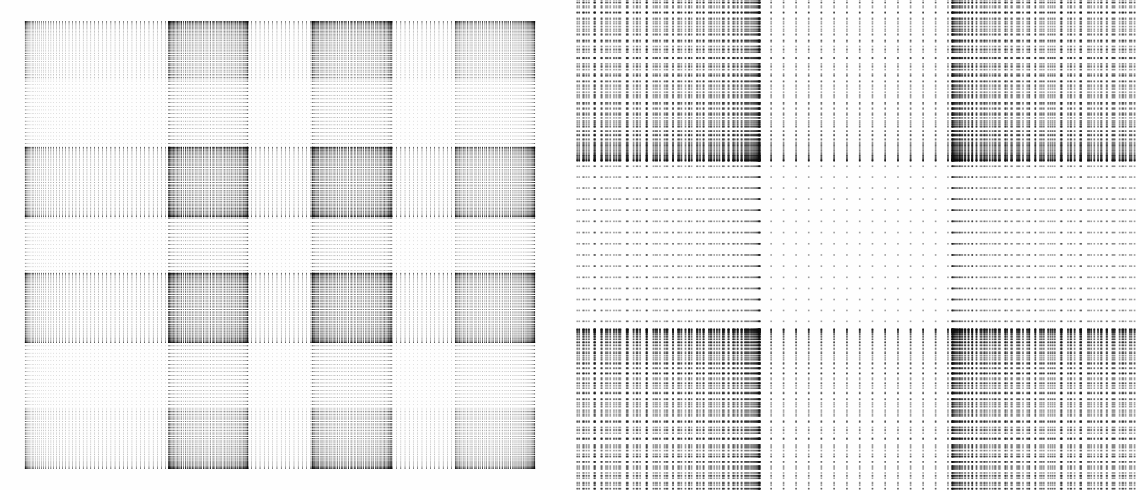
Left, the full canvas; right, a detail of the centre.
Give the GLSL for this pattern, as a Shadertoy shader.

```glsl
#define PERIOD vec2(0.2927, 0.2567)   // plaid repeat, in canvas heights
#define SWING 3.15                    // strength of the back-and-forth sweep
#define STEP 0.045                    // phase between neighbouring dots
#define X_PHASES vec2(-8.177, 10.673) // first and last phase across
#define Y_PHASES vec2(-10.03, 10.03)  // first and last phase down
#define DOT 0.00104                   // dot width
#define INK_DENSITY 0.5
#define PAPER vec3(0.995)
#define INK vec3(0.03)

const float TAU = 6.2831853;

// Summed coverage of the dot rows along one axis. Their positions drift
// forward while swinging, so they bunch and overlap at each turning point.
float sweepCoverage(float pos, float period, vec2 phases, float pixel) {
    float reach = 0.5 * (DOT + pixel);
    float full = min(DOT, pixel);
    float drift = period / TAU;
    int count = int((phases.y - phases.x) / STEP);

    // Advance the sine by rotating a unit vector
    vec2 swing = vec2(cos(phases.x), sin(phases.x));
    float c = cos(STEP), s = sin(STEP);
    mat2 advance = mat2(c, s, -s, c);

    float sum = 0.0;
    for (int i = 0; i <= count; i++) {
        float phase = phases.x + float(i) * STEP;
        float center = drift * (phase + SWING * swing.y);
        sum += clamp(reach - abs(pos - center), 0.0, full);
        swing = advance * swing;
    }
    return sum / pixel;
}

void mainImage(out vec4 fragColor, in vec2 fragCoord) {
    float pixel = 1.0 / iResolution.y;
    vec2 p = (fragCoord - 0.5 * iResolution.xy) * pixel;

    // Dots sit where the two sweeps cross
    float across = sweepCoverage(p.x, PERIOD.x, X_PHASES, pixel);
    float down = sweepCoverage(p.y, PERIOD.y, Y_PHASES, pixel);

    // Overlapping translucent dots darken exponentially
    float light = exp(-INK_DENSITY * across * down);
    fragColor = vec4(mix(INK, PAPER, light), 1.0);
}
```
